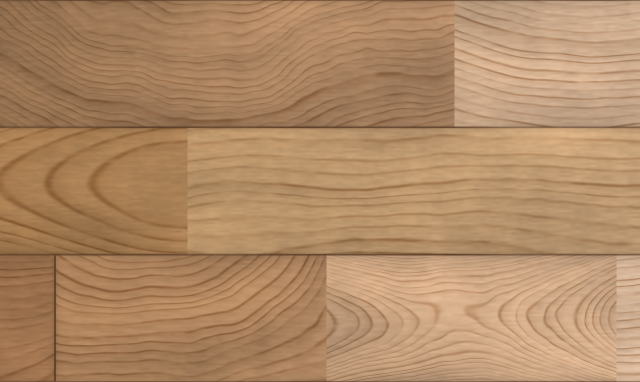
A Shadertoy shader for this texture:

```glsl
// Oak parquet: three rows of boards, each made of strips with their own grain.
// Growth rings are contours of a warped quadratic field, one set of
// coefficients per strip; pores, tone drift and thin seams are laid on top.

#define ROWS 3.0            // boards down the canvas
#define SEAM_HALF 0.0058    // half width of a seam, in row heights
#define GAP_X 0.086         // open end joint in the bottom row
#define RING_DEPTH 0.90     // strength of the ring lines
#define PORE_DEPTH 0.075    // strength of the fine streaks
#define DRIFT_DEPTH 0.18    // strength of the slow tone changes
#define GROWTH_DEPTH 0.14   // tone change between groups of rings
#define SAMPLES 2           // supersampling per axis
#define SEAM_COLOR vec3(0.33, 0.21, 0.13)
#define RING_TINT vec3(0.77, 0.68, 0.58)

// Strip ends per row, bottom row first, as fractions of the width
const vec3 JOINTS[3] = vec3[3](
    vec3(GAP_X, 0.510, 0.963), vec3(0.293, 2.0, 2.0), vec3(0.710, 2.0, 2.0));

// Ring field coefficients: y, y*y, x*x, y*x*x
const vec4 SHAPE[8] = vec4[8](
    vec4(1.0, 0.0, -0.15, 0.0), vec4(1.0, 0.0, -0.14, 0.0),
    vec4(0.0, 13.0, 1.0, 0.0), vec4(1.0, 0.0, 0.01, 0.0),
    vec4(1.0, 0.3, -0.50, 0.0), vec4(1.0, 0.0, -0.03, -0.34),
    vec4(0.0, 2.8, -0.36, 0.0), vec4(1.0, 0.0, -0.30, 0.0));

// Field centre x and y, rings per unit, warp amount
const vec4 GRAIN[8] = vec4[8](
    vec4(1.6, 0.0, 13.0, 0.60), vec4(4.9, 0.0, 13.0, 0.16),
    vec4(1.9, 0.56, 0.95, 0.90), vec4(3.0, 0.0, 10.0, 0.22),
    vec4(0.0, 0.0, 9.0, 0.30), vec4(1.2, 0.0, 13.0, 0.28),
    vec4(3.5, 0.46, 15.0, 0.38), vec4(4.6, 0.0, 14.0, 0.15));

// Pale wood colour of each strip
const vec3 TONE[8] = vec3[8](
    vec3(0.695, 0.540, 0.405), vec3(0.770, 0.640, 0.520),
    vec3(0.700, 0.535, 0.365), vec3(0.765, 0.615, 0.450),
    vec3(0.675, 0.500, 0.360), vec3(0.710, 0.545, 0.400),
    vec3(0.765, 0.622, 0.493), vec3(0.780, 0.655, 0.540));

float hash(vec2 p) {
    return fract(sin(dot(p, vec2(127.1, 311.7))) * 43758.5453);
}

float noise(vec2 p) {
    vec2 i = floor(p), f = fract(p);
    f = f * f * (3.0 - 2.0 * f);
    return mix(mix(hash(i), hash(i + vec2(1, 0)), f.x),
               mix(hash(i + vec2(0, 1)), hash(i + vec2(1, 1)), f.x), f.y);
}

// Ring coordinate: whole numbers are the late-wood edges
float ringField(vec2 q, int id) {
    vec4 s = SHAPE[id], g = GRAIN[id];
    vec2 seed = vec2(17.3, 9.1) * float(id);
    float warp = noise(q * vec2(1.1, 1.3) + seed) - 0.5;
    warp += 0.22 * (noise(q * vec2(2.9, 3.1) + seed) - 0.5);
    warp += 0.05 * (noise(q * vec2(9.0, 8.0) + seed) - 0.5);
    vec2 d = q - g.xy;
    float xx = d.x * d.x;
    float f = s.x * d.y + s.y * d.y * d.y + (s.z + s.w * d.y) * xx;
    float rings = (f + g.w * warp) * g.z;
    return rings + 0.8 * noise(vec2(rings * 0.8, seed.x));
}

// q is in row heights: x along the board, y from 0 to 1 across it
vec3 wood(vec2 q, int id) {
    vec2 seed = vec2(5.7, 23.9) * float(id);

    // Faint darkening towards each ring, then a thin ragged line
    float f = ringField(q, id), t = fract(f);
    float band = smoothstep(0.05, 0.75, t) * (1.0 - smoothstep(0.75, 1.0, t));
    float line = smoothstep(0.60, 0.79, t) * (1.0 - smoothstep(0.79, 0.95, t));
    float breaks = 0.6 * noise(q * vec2(2.5, 6.0) + seed)
                 + 0.4 * noise(q * vec2(11.0, 22.0) + seed);
    breaks = smoothstep(0.22, 0.68, breaks);
    float strength = 0.4 + 0.6 * hash(vec2(floor(f), seed.x));
    if (id == 2) strength *= smoothstep(0.9, 1.5, f);   // plain heart of the arch
    float ring = strength * (0.28 * band + 0.85 * line * (0.2 + 0.8 * breaks));
    vec3 col = TONE[id] * mix(vec3(1), RING_TINT, RING_DEPTH * ring);

    // Pores along the board and faint figure across it
    float pores = noise(q * vec2(9.0, 62.0) + seed) - 0.5;
    pores += 0.6 * (noise(q * vec2(24.0, 45.0) + seed) - 0.5);
    float figure = noise(q * vec2(7.0, 2.0) + seed) - 0.5;

    // Slow tone drift, partly following the rings
    float drift = noise(q * vec2(0.9, 2.2) + seed) - 0.5;
    float growth = noise(vec2(f * 0.38, seed.y + q.x * 0.5)) - 0.5;
    return col * (1.0 + PORE_DEPTH * pores + 0.04 * figure
                  + DRIFT_DEPTH * drift + GROWTH_DEPTH * growth);
}

vec3 floorColor(vec2 uv, float aspect) {
    float row = clamp(floor(uv.y * ROWS), 0.0, ROWS - 1.0);
    vec2 q = vec2(uv.x * aspect * ROWS, uv.y * ROWS - row);
    vec3 passed = step(JOINTS[int(row)], vec3(uv.x));
    int id = 2 * (2 - int(row)) + int(dot(passed, vec3(1)));
    vec3 col = wood(q, id);

    // Paler, cooler light towards the right
    col *= mix(vec3(0.92, 0.905, 0.865), vec3(1.045, 1.06, 1.09), uv.x);

    // Long seams of uneven depth and one open end joint, with a shaded bevel
    float d = min(q.y, 1.0 - q.y);
    float depth = 0.40 + 0.45 * noise(vec2(q.x * 1.7, floor(uv.y * ROWS + 0.5)));
    float gap = abs(uv.x - GAP_X) * aspect * ROWS;
    if (row < 0.5 && gap < d) {
        d = gap;
        depth = 0.9;
    }
    col *= 1.0 - 0.12 * exp(-d / 0.025);
    float seam = 1.0 - smoothstep(0.3 * SEAM_HALF, 2.0 * SEAM_HALF, d);
    return mix(col, SEAM_COLOR, depth * seam);
}

void mainImage(out vec4 fragColor, in vec2 fragCoord) {
    vec3 sum = vec3(0);
    for (int i = 0; i < SAMPLES * SAMPLES; i++) {
        vec2 cell = vec2(i % SAMPLES, i / SAMPLES) + 0.5;
        vec2 pos = fragCoord - 0.5 + cell / float(SAMPLES);
        sum += floorColor(pos / iResolution.xy, iResolution.x / iResolution.y);
    }
    fragColor = vec4(sum / float(SAMPLES * SAMPLES), 1.0);
}
```
